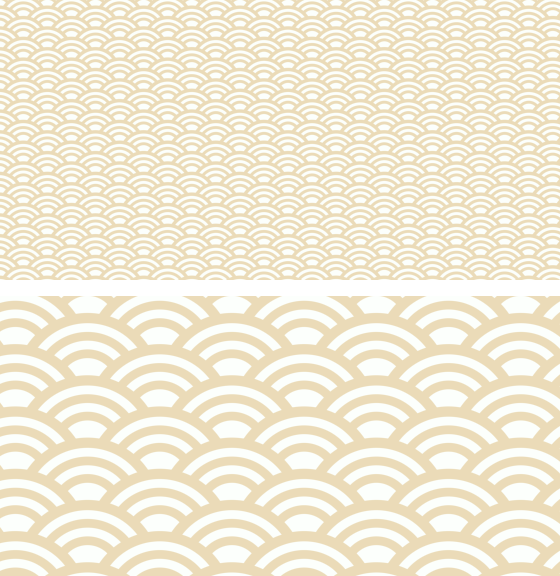
Top: the whole. Bottom: its middle third, enlarged.
Reproduce this pattern procedurally as a Shadertoy shader.

```glsl
// Seigaiha: overlapping rows of concentric cream arcs on white.

// Lengths are fractions of the canvas height.
const float SCALE_PITCH = 0.1719;
const float ROW_STEP    = 0.0371;
const float RADIUS      = 0.0868;
const float RIM_WIDTH   = 0.0122;
const float BAND_WIDTH  = 0.0104;
const vec2  ORIGIN      = vec2(0.0833, 0.8565);
const int   INNER_RINGS = 2;
const int   ROWS_SEEN   = 6;
const vec3  CREAM       = vec3(0.92, 0.86, 0.72);
const vec3  WHITE       = vec3(0.99, 1.00, 0.99);

// Antialiased inside mask of a signed distance.
float fillMask(float dist, float pixel) {
    return smoothstep(0.75 * pixel, -0.75 * pixel, dist);
}

// Signed distance to the cream rings, by depth inward from the rim.
float ringDistance(float depth) {
    float dist = depth - RIM_WIDTH;
    for (int i = 0; i < INNER_RINGS; i++) {
        float middle = RIM_WIDTH + BAND_WIDTH * (1.5 + 2.0 * float(i));
        dist = min(dist, abs(depth - middle) - 0.5 * BAND_WIDTH);
    }
    return dist;
}

// Offset from the nearest scale centre in a row; odd rows shift half a pitch.
vec2 scaleOffset(vec2 p, float row) {
    float x = p.x / SCALE_PITCH - 0.5 * mod(row, 2.0);
    return vec2((fract(x + 0.5) - 0.5) * SCALE_PITCH, p.y - row * ROW_STEP);
}

void mainImage(out vec4 fragColor, in vec2 fragCoord) {
    float pixel = 1.0 / iResolution.y;
    vec2 p = fragCoord * pixel - ORIGIN;

    // Composite front to back: lower rows cover the ones above.
    float firstRow = floor((p.y - RADIUS) / ROW_STEP);
    float unseen = 1.0;
    float cream = 0.0;
    for (int i = 0; i < ROWS_SEEN; i++) {
        float depth = RADIUS - length(scaleOffset(p, firstRow + float(i)));
        float cover = fillMask(-depth, pixel);
        cream += unseen * cover * fillMask(ringDistance(depth), pixel);
        unseen *= 1.0 - cover;
    }

    fragColor = vec4(mix(WHITE, CREAM, cream + unseen), 1.0);
}
```
